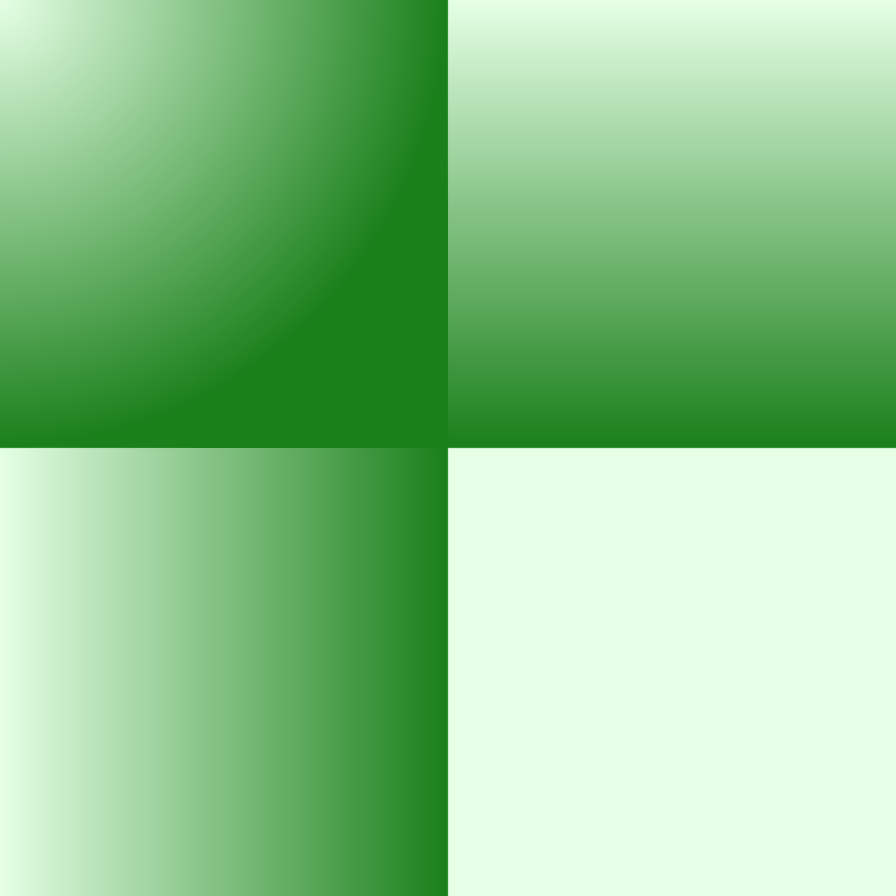
Give the GLSL for this background, as a three.js fragment shader.

```glsl
varying vec2 vUv;

// Ramp from 0 to 1 over the first half, then a softened drop back to 0
vec2 halfRamp(vec2 p) {
  return 2.0 * p * (1.0 - smoothstep(0.499, 0.501, p));
}

void main() {
  vec3 paleMint = vec3(0.9, 1.0, 0.9);
  vec3 leafGreen = vec3(0.1, 0.5, 0.1);

  // Distances across and down from the top left corner
  vec2 fromTopLeft = vec2(vUv.x, 1.0 - vUv.y);

  // Radial, vertical, horizontal and flat quarters from one length
  float shade = min(length(halfRamp(fromTopLeft)), 1.0);

  gl_FragColor = vec4(mix(paleMint, leafGreen, shade), 1.0);
}
```
